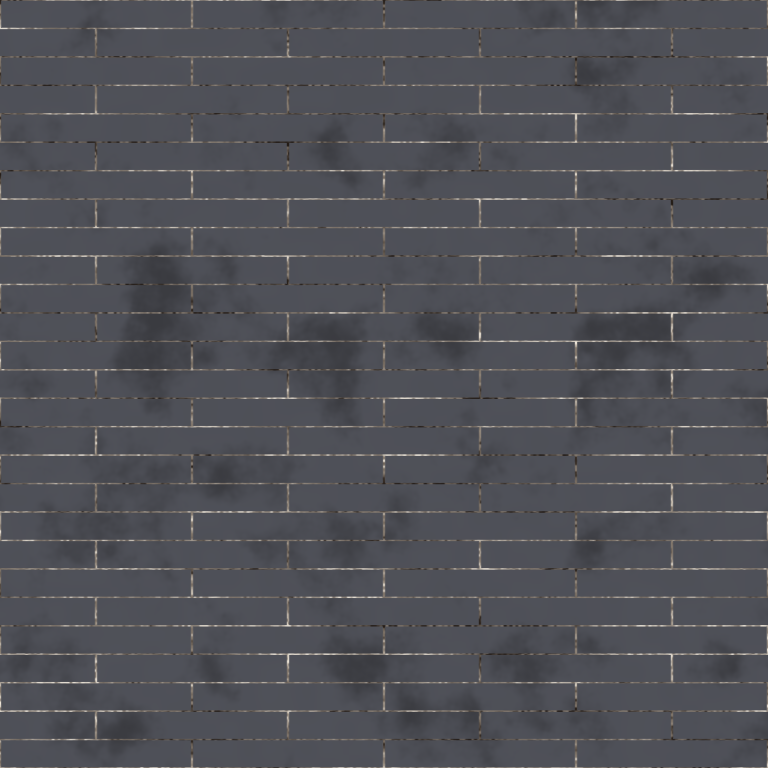
This texture is drawn by a three.js fragment shader. Its source:

```glsl
varying vec2 vUv;

float hash(vec2 p) {
  return fract(sin(dot(p, vec2(127.1, 311.7))) * 43758.5453);
}

float noise(vec2 p) {
  vec2 i = floor(p);
  vec2 f = fract(p);
  f = f * f * (3.0 - 2.0 * f);
  return mix(mix(hash(i), hash(i + vec2(1.0, 0.0)), f.x),
             mix(hash(i + vec2(0.0, 1.0)), hash(i + vec2(1.0, 1.0)), f.x), f.y);
}

float fbm(vec2 p) {
  float sum = 0.0;
  float amplitude = 0.5;
  for (int i = 0; i < 5; i++) {
    sum += amplitude * noise(p);
    p = mat2(1.6, 1.2, -1.2, 1.6) * p + vec2(17.3, 9.1);
    amplitude *= 0.55;
  }
  return sum / 1.055;
}

void main() {
  // running bond: 4 bricks across, 27 courses, odd courses shifted by half
  vec2 grid = vUv * vec2(4.0, 27.0);
  grid.x += 0.5 * mod(floor(grid.y), 2.0);
  vec2 cell = fract(grid);
  vec2 edge = min(cell, 1.0 - cell) / vec2(4.0, 27.0);

  // thin bed joints and slightly wider head joints
  float bed = 1.0 - smoothstep(0.0003, 0.0017, edge.y);
  float head = 1.0 - smoothstep(0.0008, 0.0024, edge.x);
  float joint = max(0.92 * bed, head);

  // slate face with faint, finely broken soot
  vec3 slate = vec3(0.308, 0.315, 0.345);
  slate *= 0.99 + 0.02 * noise(vUv * 40.0);
  float soot = smoothstep(0.52, 0.86, fbm(vUv * 12.0 + vec2(3.7, 21.4)));
  vec3 face = mix(slate, vec3(0.15, 0.15, 0.16), 0.5 * soot);

  // grainy mortar with dirty and bleached stretches
  float stretch = noise(vUv * vec2(11.0, 27.0) + 51.0);
  float grain = noise(vUv * 260.0 + 7.0);
  float tone = 0.47 + 0.62 * (stretch - 0.5) + 0.5 * (grain - 0.5);
  vec3 mortar = mix(vec3(0.14, 0.11, 0.09), vec3(0.50, 0.46, 0.42), smoothstep(0.0, 0.5, tone));
  mortar = mix(mortar, vec3(0.94, 0.91, 0.86), smoothstep(0.45, 0.98, tone));

  gl_FragColor = vec4(mix(face, mortar, joint), 1.0);
}
```
